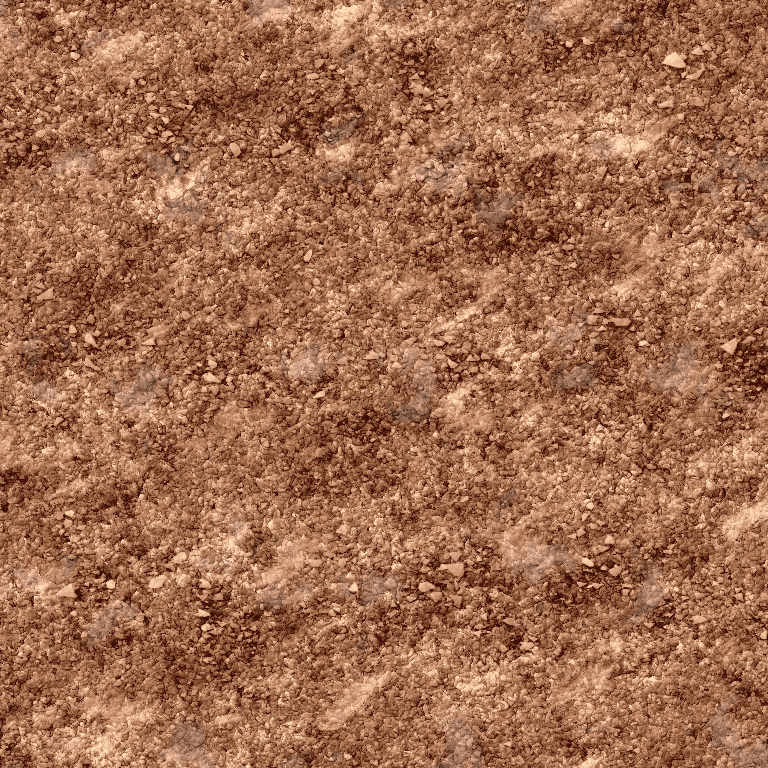
A WebGL 2 fragment shader for this texture:

```glsl
#version 300 es
precision highp float;
// Dry reddish earth: slanted sandy streaks under ragged grit and pale stones.
// Layered sines set the broad tone, cellular noise the grains, and cut polygons
// the stones; the summed tone is then looked up in a ramp of earth colours.

uniform vec2 u_resolution;
out vec4 fragColor;

const vec2 LIGHT = vec2(-0.5, 0.86);
const float STREAK_ANGLE = 0.42;

mat2 turn(float a) {
  float c = cos(a), s = sin(a);
  return mat2(c, s, -s, c);
}

vec3 hash3(vec2 p) {
  vec3 q = fract(p.xyx * vec3(0.1031, 0.1030, 0.0973));
  q += dot(q, q.yxz + 33.33);
  return fract((q.xxy + q.yzz) * q.zyx);
}

// Warped sines in spread directions, with a deviation near one.
float waves(vec2 p, float seed) {
  float sum = 0.0, amp = 0.77, freq = 1.0;
  for (int i = 0; i < 9; i++) {
    float k = float(i), a = 2.4 * k + seed;
    vec2 dir = vec2(cos(a), sin(a));
    float phase = dot(p, dir) * freq + seed * (k + 1.0) * 1.7;
    sum += amp * sin(phase);
    p += 0.4 * vec2(-dir.y, dir.x) * cos(phase) / freq;
    amp *= 0.86;
    freq *= 1.34;
  }
  return sum;
}

// Ragged cells, lit from one side, with dark pockets beside some of them.
float grains(vec2 p, float angle, vec2 light) {
  p = turn(angle) * p + 50.0;
  p += 0.3 * sin(p.yx * 1.7 + 2.0 * sin(p * 0.6));
  light = turn(angle) * light;
  float nearest = 9.0, second = 9.0;
  vec2 offset = vec2(0.0);
  vec3 id = vec3(0.0);
  for (int y = -1; y <= 1; y++)
  for (int x = -1; x <= 1; x++) {
    vec2 cell = floor(p) + vec2(x, y);
    vec3 h = hash3(cell);
    vec2 q = p - cell - h.xy;
    vec2 r = abs(turn(h.z * 6.28) * q);
    float d = max(r.x * 0.7 + r.y * 0.5, r.y * 1.3);
    if (d < nearest) {
      second = nearest;
      nearest = d;
      offset = q;
      id = h;
    } else second = min(second, d);
  }
  float gap = 1.0 - smoothstep(0.0, 0.4, second - nearest);
  float pocket = gap * id.x * id.x * 2.6;
  return 1.7 * (id.z - 0.5) + 1.3 * dot(offset, light) - pocket + 0.4;
}

// Scattered polygons: x is cover, y is shade, z is cast shadow.
vec3 stones(vec2 p, float density, vec2 light) {
  vec3 result = vec3(0.0);
  for (int y = -1; y <= 1; y++)
  for (int x = -1; x <= 1; x++) {
    vec2 cell = floor(p) + vec2(x, y);
    vec3 h = hash3(cell + 57.0), k = hash3(cell + 113.0);
    float radius = 0.42 * clamp((density - h.z) * 4.0, 0.0, 1.0) * (0.4 + 0.6 * k.x);
    if (radius < 0.06) continue;
    vec2 q = turn(0.8 * (k.z - 0.5)) * (p - cell - 0.2 - 0.6 * h.xy) * vec2(0.9, 1.35);
    float d = -1.0;
    for (int i = 0; i < 6; i++) {
      float side = float(i), a = 1.047 * side + 6.28 * k.y + 0.4 * sin(side * 3.1 + k.z * 9.0);
      float reach = radius * (0.8 + 0.22 * sin(side * 2.4 + k.z * 20.0));
      d = max(d, dot(q, vec2(cos(a), sin(a))) - reach);
    }
    float cover = 1.0 - smoothstep(-0.04, 0.04, d);
    float shade = 1.4 * (k.y - 0.5) + 0.7 * dot(q, light) / radius;
    float shadow = (1.0 - smoothstep(0.0, 0.22, d)) * smoothstep(-0.05, 0.2, -dot(q, light));
    result.y = mix(result.y, shade, cover);
    result.xz = max(result.xz, vec2(cover, shadow));
  }
  return result;
}

vec3 earthRamp(float tone) {
  vec3 stops[7] = vec3[7](vec3(0.23, 0.05, 0.02), vec3(0.38, 0.18, 0.09),
    vec3(0.52, 0.31, 0.20), vec3(0.65, 0.44, 0.31), vec3(0.79, 0.57, 0.44),
    vec3(0.93, 0.74, 0.60), vec3(1.0, 0.88, 0.73));
  float t = clamp(tone, 0.0, 5.999);
  int i = int(t);
  return mix(stops[i], stops[i + 1], fract(t));
}

void main() {
  vec2 uv = gl_FragCoord.xy / min(u_resolution.x, u_resolution.y);
  vec2 slope = turn(-STREAK_ANGLE) * uv;

  // Broad fields
  float broad = waves(slope * vec2(12.0, 32.0), 1.0);
  float rough = smoothstep(-1.0, 1.0, waves(slope * vec2(16.0, 26.0), 4.0));
  float streak = smoothstep(0.9, 2.2, waves(slope * vec2(16.0, 52.0), 7.0));
  float clump = smoothstep(0.6, 1.7, waves(uv * 20.0, 11.0));
  float dust = smoothstep(1.0, 2.3, waves(slope * vec2(18.0, 27.0), 23.0));
  float mottle = waves(slope * vec2(55.0, 85.0), 29.0);

  // Grit at three sizes
  float grit = 0.75 * rough * grains(uv * 72.0, 0.5, LIGHT)
    + 0.75 * grains(uv * 125.0, 1.3, LIGHT) + 0.65 * grains(uv * 220.0, 2.2, LIGHT);
  float tone = 2.75 + 0.42 * broad + 0.25 * mottle - 0.3 * (rough - 0.5);
  tone += 1.2 * grit * (1.0 - 0.45 * max(streak, dust)) + 1.3 * streak + 0.6 * dust;

  // Dark cracks in a few places
  float ridge = abs(waves(slope * vec2(20.0, 30.0), 15.0));
  float broken = smoothstep(0.9, 1.6, waves(uv * 18.0, 19.0));
  tone -= 1.8 * broken * (1.0 - smoothstep(0.0, 0.2, ridge)) + 0.4 * clump;

  // Stones, from small and common to large and clustered
  for (int i = 0; i < 4; i++) {
    float size = float(i);
    float density = 0.36 - 0.1 * size + 0.5 * clump - 0.2 * streak;
    vec3 stone = stones(uv * (88.0 - 20.0 * size) + 19.0 * size, density, LIGHT);
    tone -= 1.7 * stone.z * (1.0 - stone.x);
    tone = mix(tone, 3.5 + 0.4 * size + stone.y + 0.3 * grit, stone.x);
  }

  // Pale dust over the earth colours
  vec3 colour = earthRamp(tone);
  vec3 pale = dot(colour, vec3(0.333)) * vec3(1.24, 0.96, 0.83);
  fragColor = vec4(mix(colour, pale, 0.5 * dust), 1.0);
}
```
